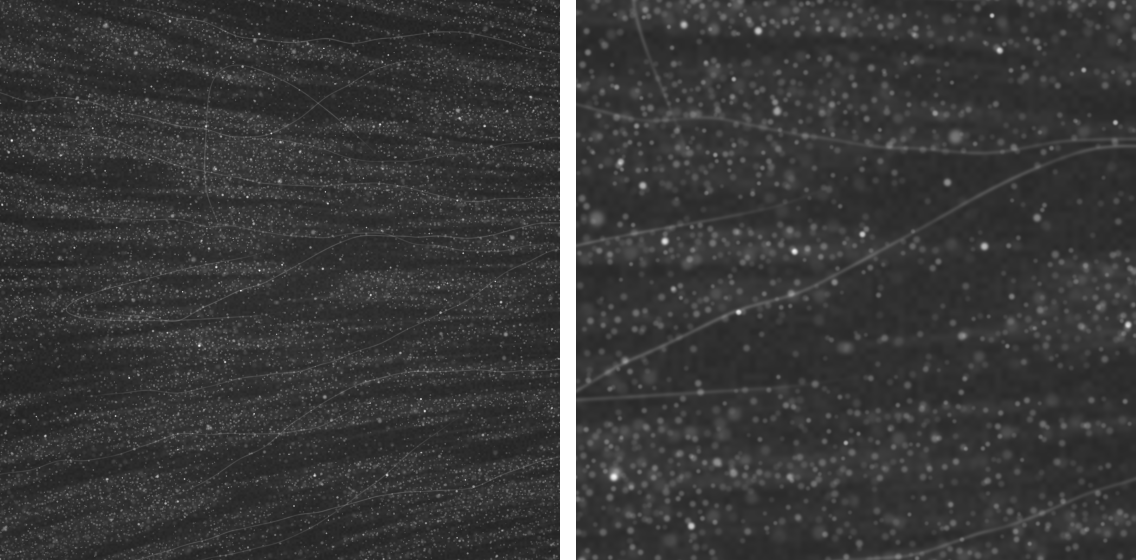
Left: the whole. Right: its middle third, enlarged.
Give the GLSL for this texture, as a Shadertoy shader.

```glsl
// Dim grey field of fine specks gathered in fanning streaks, crossed by thin winding threads.
#define BASE_GREY 0.170
#define HAZE 0.046
#define FINE_SPECKS 0.23
#define SOFT_SPECKS 0.105
#define BRIGHT_SPECKS 0.62
#define LARGE_SPECKS 0.38
#define THREAD_COUNT 11
#define THREAD_WIDTH 0.0013
#define THREAD_LIGHT 0.16
#define FAN 0.70
#define TILT 0.38
#define VIGNETTE 0.30

float hash(vec2 p) {
    vec3 q = fract(vec3(p.xyx) * 0.1031);
    q += dot(q, q.yzx + 33.33);
    return fract((q.x + q.y) * q.z);
}

float noise(vec2 p) {
    vec2 i = floor(p), f = fract(p);
    f = f * f * (3.0 - 2.0 * f);
    vec2 e = vec2(0.0, 1.0);
    return mix(mix(hash(i), hash(i + e.yx), f.x),
               mix(hash(i + e.xy), hash(i + e.yy), f.x), f.y);
}

// Height across the fanning streaks: constant along each one.
float streamLevel(vec2 p) {
    float wobble = 0.035 * (noise(p * 2.5 + 11.0) - 0.5)
                 + 0.010 * (noise(p * 8.0 + 3.0) - 0.5);
    return p.y * (1.0 + FAN * p.x) - TILT * p.x + wobble + 2.0;
}

// How crowded the streaks are at a point, 0 to 1.
float density(vec2 p) {
    float s = streamLevel(p);
    float streak = 0.50 * noise(vec2(p.x * 4.5, s * 42.0))
                 + 0.50 * noise(vec2(p.x * 9.0 + 5.0, s * 85.0));
    float broad = noise(p * 3.2 + 4.0) - 0.5;
    return smoothstep(0.22, 0.78, streak + 0.26 * broad);
}

// Scattered round specks; 'spread' lets them stray from the streaks.
float specks(vec2 p, float cells, float radius, float share, float spread, float seed) {
    vec2 g = p * cells;
    float light = 0.0;
    for (int j = -1; j <= 1; j++)
    for (int i = -1; i <= 1; i++) {
        vec2 cell = floor(g) + vec2(i, j);
        vec2 key = cell + seed;
        vec2 centre = cell + vec2(hash(key), hash(key + 57.3));
        float size = radius * mix(0.65, 1.2, hash(key + 91.7));
        float d = length(g - centre) / (cells * size);
        float pick = hash(key + 23.9);
        if (d > 2.0 || pick > share) continue;
        float crowd = mix(density(centre / cells), 1.0, spread);
        float shine = hash(key + 139.1);
        light += step(pick, share * crowd) * mix(0.3, 1.0, shine * shine) * exp(-d * d * d);
    }
    return light;
}

// Height of one thread: follows the fan, with a rise and a meander of its own.
float threadHeight(float x, float id) {
    float start = (id + 0.2 + 0.6 * hash(vec2(id, 3.0))) / float(THREAD_COUNT);
    float level = start * (1.0 + 0.5 * FAN) - 0.5 * TILT;
    float y = (level + TILT * x) / (1.0 + FAN * x);
    float bend = 0.2 + 0.6 * hash(vec2(id, 8.0));
    float rise = 0.36 * (hash(vec2(id, 14.0)) - 0.3);
    y += rise * (smoothstep(bend - 0.22, bend + 0.22, x) - 0.5);
    return y + 0.045 * (noise(vec2(x * 6.0, id * 7.0)) - 0.5)
             + 0.012 * (noise(vec2(x * 19.0, id * 5.0 + 2.0)) - 0.5);
}

float line(float d) {
    return exp(-d * d / (THREAD_WIDTH * THREAD_WIDTH));
}

float threads(vec2 p) {
    float light = 0.0;
    for (int i = 0; i < THREAD_COUNT; i++) {
        float id = float(i);
        float y = threadHeight(p.x, id);
        float slope = (threadHeight(p.x + 0.002, id) - y) / 0.002;
        float middle = hash(vec2(id, 21.0));
        float reach = mix(0.35, 0.75, hash(vec2(id, 31.0)));
        float fade = 1.0 - smoothstep(reach * 0.7, reach, abs(p.x - middle));
        float strength = mix(0.5, 1.0, hash(vec2(id, 44.0)));
        light += fade * strength * line((p.y - y) / sqrt(1.0 + slope * slope));
    }
    return light;
}

// A thread that doubles back on itself around a tip.
float hairpin(vec2 p, vec2 tip, float angle, float curl, float reach) {
    vec2 q = p - tip + 0.022 * (vec2(noise(p * 9.0), noise(p * 9.0 + 31.0)) - 0.5);
    q = mat2(cos(angle), -sin(angle), sin(angle), cos(angle)) * q;
    float d = (q.x - curl * q.y * q.y) / length(vec2(1.0, 2.0 * curl * q.y));
    return line(d) * (1.0 - smoothstep(reach * 0.6, reach, length(q)));
}

void mainImage(out vec4 fragColor, in vec2 fragCoord) {
    vec2 p = fragCoord / iResolution.xy;

    // Hazy ground with faint fine strands and grain
    float crowd = density(p);
    float strand = noise(vec2(p.x * 12.0, streamLevel(p) * 190.0));
    float grey = BASE_GREY + HAZE * crowd * (0.45 + 0.85 * strand);
    grey += 0.036 * (noise(p * 260.0) - 0.5) + 0.024 * (noise(p * 2.0 + 7.0) - 0.5);

    // Specks, from dust to large discs
    grey += FINE_SPECKS * specks(p, 170.0, 0.0019, 0.85, 0.10, 10.0);
    grey += SOFT_SPECKS * specks(p, 95.0, 0.0036, 0.60, 0.08, 300.0);
    grey += BRIGHT_SPECKS * specks(p, 55.0, 0.0021, 0.24, 0.20, 600.0);
    grey += LARGE_SPECKS * specks(p, 26.0, 0.0038, 0.24, 0.25, 900.0);

    // Threads
    float winding = threads(p) + 0.8 * hairpin(p, vec2(0.11, 0.44), 0.15, 95.0, 0.42)
                  + 0.8 * hairpin(p, vec2(0.41, 0.88), -1.1, 11.0, 0.34);
    grey += THREAD_LIGHT * winding * mix(0.55, 1.1, noise(p * 70.0));

    vec2 c = p - 0.5;
    grey *= 1.0 - VIGNETTE * dot(c, c);
    fragColor = vec4(vec3(clamp(grey, 0.0, 1.0)), 1.0);
}
```
